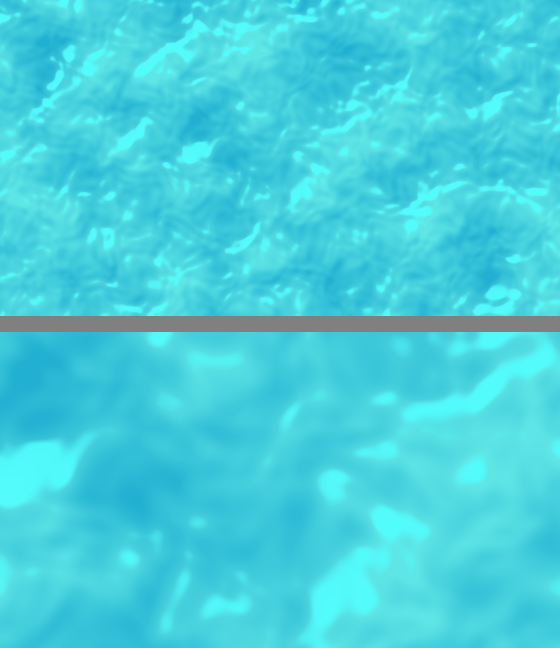
Top, the full canvas; bottom, a detail of the centre.
A Shadertoy shader for this texture:

```glsl
#define SCALE 4.0          // broad swells per canvas height
#define OCTAVES 4
#define GAIN 0.55          // strength of each finer octave
#define WARP 0.035         // bending of the ripples
#define SLOPE_STEP 0.010   // distance over which slope is measured
#define RELIEF 10.0        // slope to light factor
#define LIGHT_DIR vec2(-0.45, 0.89)
#define DEEP vec3(0.13, 0.69, 0.82)
#define SHALLOW vec3(0.37, 0.90, 0.90)
#define GLINT vec3(0.32, 1.00, 1.00)

vec2 randomGradient(vec2 cell) {
    vec3 q = fract(cell.xyx * vec3(0.1031, 0.1030, 0.0973));
    q += dot(q, q.yzx + 33.33);
    float angle = 6.28318 * fract((q.x + q.y) * q.z);
    return vec2(cos(angle), sin(angle));
}

float gradientNoise(vec2 p) {
    vec2 cell = floor(p), f = fract(p);
    vec2 fade = f * f * f * (f * (f * 6.0 - 15.0) + 10.0);
    vec2 right = vec2(1.0, 0.0), up = vec2(0.0, 1.0);
    float bottom = mix(dot(randomGradient(cell), f),
                       dot(randomGradient(cell + right), f - right), fade.x);
    float top = mix(dot(randomGradient(cell + up), f - up),
                    dot(randomGradient(cell + 1.0), f - 1.0), fade.x);
    return mix(bottom, top, fade.y);
}

// Layered ripples, each octave turned and twice as fine
float waterHeight(vec2 p) {
    mat2 turnAndDouble = 2.0 * mat2(0.8, 0.6, -0.6, 0.8);
    float height = 0.0, amplitude = 1.0;
    p *= SCALE;
    for (int i = 0; i < OCTAVES; i++) {
        height += amplitude * gradientNoise(p + 17.3);
        amplitude *= GAIN;
        p = turnAndDouble * p;
    }
    return height;
}

void mainImage(out vec4 fragColor, in vec2 fragCoord) {
    vec2 p = fragCoord / iResolution.y;
    p += WARP * vec2(gradientNoise(p * 9.0 + 41.0), gradientNoise(p * 9.0 + 83.0));

    // Height and the slope facing the light
    vec2 offset = SLOPE_STEP * LIGHT_DIR;
    float ahead = waterHeight(p + offset);
    float behind = waterHeight(p - offset);
    float height = 0.5 * (ahead + behind);
    float facing = RELIEF * (behind - ahead);

    // Body colour, then bright glints on the steep lit faces
    float tone = clamp(0.58 + 0.70 * height + 0.13 * facing, 0.0, 1.0);
    vec3 color = mix(DEEP, SHALLOW, tone);
    float glint = smoothstep(0.9, 2.1, facing + 0.5 * height);
    color = mix(color, GLINT, 0.85 * glint);

    fragColor = vec4(color, 1.0);
}
```
